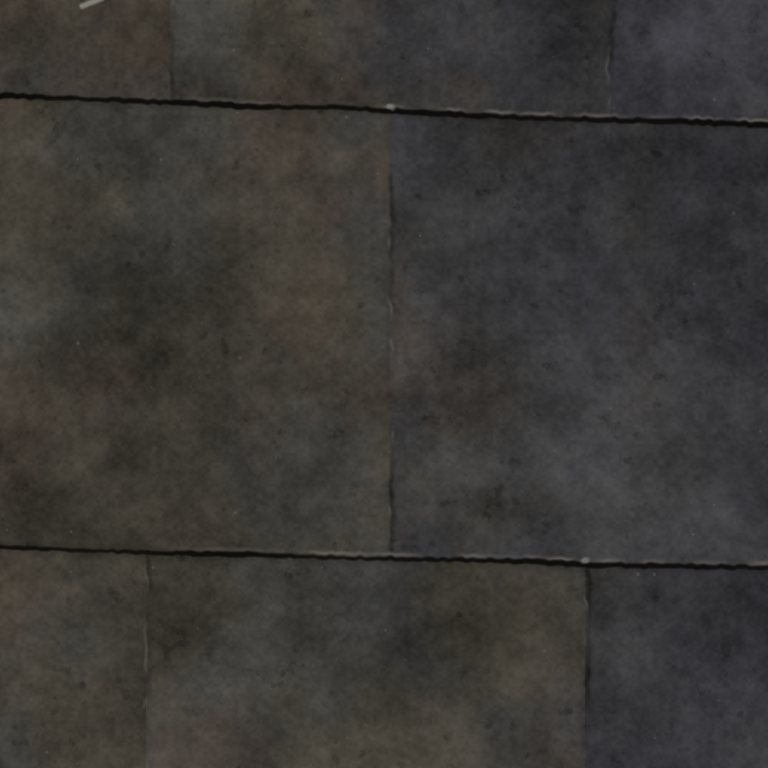
Reproduce this texture procedurally as a three.js fragment shader.

```glsl
varying vec2 vUv;

const vec3 WARM_SLATE = vec3(0.243, 0.230, 0.200);
const vec3 COOL_SLATE = vec3(0.205, 0.205, 0.222);
const vec3 GREY_SLATE = vec3(0.242, 0.241, 0.240);
const vec3 RUST = vec3(0.265, 0.228, 0.200);
const vec3 GAP = vec3(0.050, 0.043, 0.036);
const vec3 EDGE_LIGHT = vec3(0.40, 0.38, 0.36);
const vec3 CHIP = vec3(0.56, 0.56, 0.52);
const float TILE_WIDTH = 0.572;

float hash(vec2 p) {
  return fract(sin(dot(p, vec2(127.1, 311.7))) * 43758.5453);
}

float noise(vec2 p) {
  vec2 i = floor(p);
  vec2 f = fract(p);
  f = f * f * (3.0 - 2.0 * f);
  float low = mix(hash(i), hash(i + vec2(1.0, 0.0)), f.x);
  float high = mix(hash(i + vec2(0.0, 1.0)), hash(i + 1.0), f.x);
  return mix(low, high, f.y);
}

float fbm(vec2 p) {
  float sum = 0.0;
  float gain = 0.5;
  for (int i = 0; i < 5; i++) {
    sum += gain * noise(p);
    p = mat2(1.6, 1.2, -1.2, 1.6) * p + 7.3;
    gain *= 0.5;
  }
  return sum;
}

// Soft line of the given half width around zero distance
float line(float d, float halfWidth, float blur) {
  return 1.0 - smoothstep(halfWidth - blur, halfWidth + blur, abs(d));
}

float segment(vec2 p, vec2 a, vec2 b) {
  vec2 ab = b - a;
  return length(p - a - ab * clamp(dot(p - a, ab) / dot(ab, ab), 0.0, 1.0));
}

// Height of the slightly tilted seam below the given row
float seamHeight(float x, float row) {
  return mix(0.285 - 0.026 * x, 0.876 - 0.041 * x, row);
}

float jointStart(float row) {
  return 0.508 + 0.016 * row - 0.302 * mod(row, 2.0);
}

vec3 slate(vec2 p, vec2 tile, float centre) {
  vec2 q = p + tile * 0.37;
  float coolness = mix(p.x, centre, 0.4) + 0.7 * (fbm(q * 6.0 + 40.0) - 0.48);
  coolness -= 0.12 * step(tile.y, -0.5);
  vec3 color = mix(WARM_SLATE, COOL_SLATE, smoothstep(0.38, 0.80, coolness));
  color = mix(color, GREY_SLATE, 0.6 * smoothstep(0.44, 0.66, fbm(q * 5.0 + 60.0)));
  float warmSide = 1.0 - smoothstep(0.45, 0.75, coolness);
  color = mix(color, RUST, 0.55 * warmSide * smoothstep(0.50, 0.70, fbm(q * 8.0 + 80.0)));
  // Broad clouds, stains and grain
  float shade = 1.0 + 0.62 * (fbm(p * 5.0 + tile) - 0.48);
  shade += 0.42 * (fbm(q * 15.0 + 20.0) - 0.48);
  shade += 0.30 * (fbm(p * 48.0 + 9.0) - 0.48);
  shade += 0.13 * (noise(p * 130.0) - 0.5) + 0.11 * (noise(p * 250.0) - 0.5);
  float pits = smoothstep(0.66, 0.80, fbm(p * 55.0 + 31.0));
  return color * (shade - 0.16 * pits);
}

// Sparse pale flecks, uneven in size and strength
float specks(vec2 p, float cells) {
  vec2 cell = floor(p * cells);
  vec2 spot = 0.2 + 0.6 * vec2(hash(cell + 1.7), hash(cell + 9.2));
  vec2 offset = (fract(p * cells) - spot) / cells;
  float size = mix(0.0015, 0.0045, hash(cell + 6.1));
  float strength = step(0.94, hash(cell + 4.4)) * hash(cell + 2.9);
  return strength * (1.0 - smoothstep(0.0, size, length(offset)));
}

// Faint vertical joint, broken into short dark and pale marks
vec3 addJoint(vec3 color, vec2 p, float d) {
  d += 0.007 * (noise(vec2(p.y * 22.0, 3.0)) - 0.5);
  d += 0.004 * (noise(vec2(p.y * 90.0, 8.0)) - 0.5);
  float wear = noise(vec2(p.y * 16.0, p.x * 3.0));
  float crumble = noise(vec2(p.y * 95.0, p.x * 9.0));
  float fleck = noise(vec2(p.y * 60.0, p.x * 7.0 + 4.0));
  float dark = line(d - 0.003, 0.003, 0.003) * smoothstep(0.35, 0.85, wear);
  float pale = line(d + 0.001, 0.0018, 0.0026) * smoothstep(0.40, 0.95, fleck);
  color *= 1.0 - 0.07 * line(d, 0.005, 0.006);
  color = mix(color, GAP, dark * (0.12 + 0.45 * crumble));
  return mix(color, EDGE_LIGHT, 0.50 * pale);
}

// Open horizontal gap with a worn, lit upper lip
vec3 addSeam(vec3 color, vec2 p, float row) {
  float d = p.y - seamHeight(p.x, row);
  d += 0.004 * (noise(vec2(p.x * 9.0, row * 8.0)) - 0.5);
  d += 0.0022 * (noise(vec2(p.x * 130.0, row * 5.0)) - 0.5);
  float width = noise(vec2(p.x * 7.0, row + 11.0));
  float ragged = noise(vec2(p.x * 100.0, row + 17.0));
  float halfWidth = 0.0020 + 0.0017 * width + 0.0010 * (ragged - 0.5);
  float lipWear = fbm(vec2(p.x * 34.0, row + 5.0));
  float lip = line(d - 0.0062, 0.0018, 0.0034) * smoothstep(0.12, 0.45, p.x);
  color *= 1.0 - 0.20 * line(d, 0.004, 0.009);
  color = mix(color, EDGE_LIGHT, lip * smoothstep(0.15, 0.85, lipWear));
  return mix(color, GAP, (0.80 + 0.18 * width) * line(d, halfWidth, 0.0022));
}

void main() {
  vec2 p = vUv;
  float lower = seamHeight(p.x, 0.0);
  float upper = seamHeight(p.x, 1.0);
  float row = floor((p.y - lower) / (upper - lower));
  float along = (p.x - jointStart(row)) / TILE_WIDTH;
  float column = floor(along);
  float centre = jointStart(row) + (column + 0.5) * TILE_WIDTH;
  float jointX = jointStart(row) + floor(along + 0.5) * TILE_WIDTH;

  vec3 color = slate(p, vec2(column, row), centre);
  color = mix(color, EDGE_LIGHT, 0.6 * specks(p, 37.0));
  color = addJoint(color, p, p.x - jointX);
  for (int i = 0; i < 2; i++) color = addSeam(color, p, float(i));

  // Pale crumbs at the joint heads and a chip on the top edge
  for (int i = 0; i < 2; i++) {
    float x = jointStart(float(i) - 1.0) + TILE_WIDTH * (1.0 - float(i));
    vec2 away = p - vec2(x, seamHeight(x, float(i)) + 0.005);
    float crumb = length(away * vec2(0.7, 1.0)) + 0.003 * (noise(p * 160.0) - 0.5);
    color = mix(color, CHIP, 0.6 * (1.0 - smoothstep(0.001, 0.006, crumb)));
  }
  float chip = segment(p, vec2(0.107, 0.992), vec2(0.132, 1.002));
  color = mix(color, CHIP, 0.8 * (1.0 - smoothstep(0.001, 0.006, chip)));
  gl_FragColor = vec4(color, 1.0);
}
```
